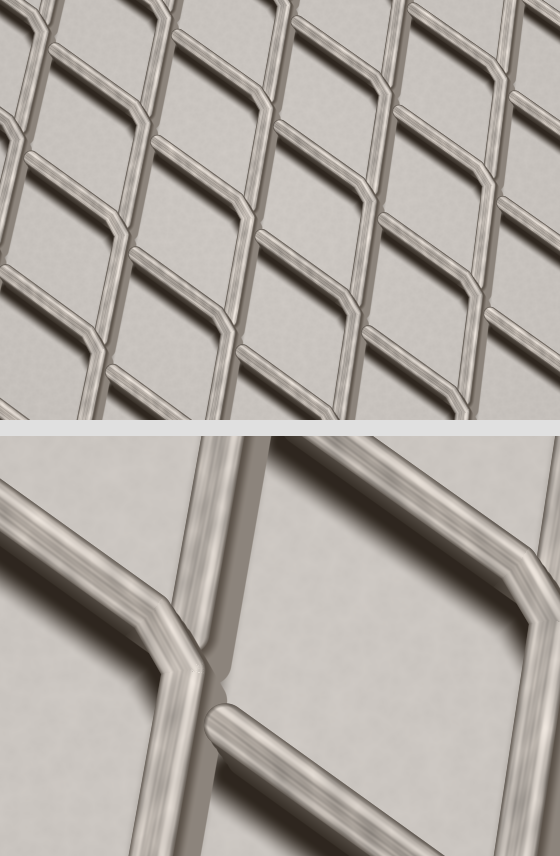
Top, the full canvas; bottom, a detail of the centre.
This pattern is drawn by a WebGL 2 fragment shader. Its source:

```glsl
#version 300 es
precision highp float;
// Expanded metal mesh over a pale sheet, seen in slight perspective.
// Each lattice cell paints one bent strand: a shallow arm, a knuckle and a steep arm,
// extruded for its side walls, with a soft shadow and brushed wear on top.
uniform vec2 u_resolution;
out vec4 fragColor;

const float CANVAS_HEIGHT = 5.76;            // working units per canvas height
const vec2 ORIGIN = vec2(3.45, 2.85);        // a knuckle near the centre
const vec2 STEP_ACROSS = vec2(1.44, -1.30);
const vec2 STEP_UP = vec2(0.26, 1.53);
const vec2 PERSPECTIVE = vec2(0.0104, -0.0255);
const vec2 WALL_OFFSET = vec2(0.10, -0.14);
const vec2 SHADOW_OFFSET = vec2(0.02, -0.22);
const float HALF_WIDTH = 0.098;

const vec3 SHEET = vec3(0.80, 0.78, 0.76);
const vec3 STEEL = vec3(0.67, 0.64, 0.61);
const vec3 WALL = vec3(0.51, 0.48, 0.45);
const vec3 WALL_DARK = vec3(0.31, 0.28, 0.25);
const vec3 SHADOW = vec3(0.18, 0.15, 0.12);
const vec3 GLINT = vec3(0.93, 0.90, 0.87);

vec2 hash2(vec2 p) {
  vec3 h = fract(vec3(p.xyx) * vec3(0.1031, 0.1030, 0.0973));
  h += dot(h, h.yzx + 33.33);
  return fract((h.xx + h.yz) * h.zy);
}

// Distance to the nearest scattered feature point
float cellular(vec2 p) {
  vec2 cell = floor(p);
  float nearest = 2.0;
  for (int y = -1; y <= 1; y++)
    for (int x = -1; x <= 1; x++) {
      vec2 c = cell + vec2(x, y);
      nearest = min(nearest, distance(p, c + hash2(c)));
    }
  return nearest;
}

// x: distance to the segment, y: length along the path, z: signed offset across
vec3 segment(vec2 p, vec2 a, vec2 b, float start) {
  float len = distance(a, b);
  vec2 dir = (b - a) / len;
  vec2 rel = p - a;
  float along = clamp(dot(rel, dir), 0.0, len);
  return vec3(length(rel - dir * along), start + along, dot(rel, vec2(-dir.y, dir.x)));
}

vec3 nearer(vec3 a, vec3 b) { return a.x < b.x ? a : b; }

// Strand centreline around a knuckle at the origin
vec3 strand(vec2 p) {
  vec2 bendIn = vec2(-0.20, 0.18), bendOut = vec2(-0.05, -0.08);
  vec3 shallow = segment(p, vec2(-1.30, 0.97), bendIn, 0.0);
  vec3 knuckle = segment(p, bendIn, bendOut, 1.354);
  vec3 steep = segment(p, bendOut, vec2(-0.29, -1.44), 1.654);
  return nearer(shallow, nearer(knuckle, steep));
}

float band(float x, float centre, float width) {
  return 1.0 - smoothstep(0.0, width, abs(x - centre));
}

// Brushed upper face with bright rims and a dark cut edge
vec3 faceColor(vec3 s, float steepness, vec2 seed, float wear) {
  float streak = sin(s.z * 190.0 + seed.x * 6.3 + sin(s.y * 5.0 + seed.y * 6.3))
               + 0.6 * sin(s.z * 330.0 + s.y * 9.0 + seed.y * 9.0)
               + 0.5 * sin(s.y * 37.0 + s.z * 45.0 + seed.x * 5.0);
  vec3 c = STEEL * (0.98 + 0.045 * streak + 0.08 * (seed.x - 0.5));
  c = mix(c, SHEET, 0.25 * steepness);
  c = mix(c, GLINT, 0.75 * band(s.z, 0.050, 0.035));
  c = mix(c, GLINT, 0.40 * band(s.z, -0.060, 0.025));
  c *= 0.91 + 0.18 * wear;
  return mix(c, WALL_DARK, 0.65 * smoothstep(0.078, HALF_WIDTH, s.x));
}

vec3 wallColor(float topDistance, float steepness) {
  float depth = clamp((topDistance - HALF_WIDTH) / 0.11, 0.0, 1.0);
  vec3 steepWall = mix(WALL_DARK * 1.15, WALL * 1.08, smoothstep(0.0, 0.55, depth));
  return mix(mix(WALL_DARK, SHADOW, depth * 1.4), steepWall, steepness);
}

void main() {
  vec2 canvas = gl_FragCoord.xy / u_resolution.y * CANVAS_HEIGHT;
  float soft = 0.8 * CANVAS_HEIGHT / u_resolution.y;

  // Undo the perspective to get lattice coordinates
  vec2 lattice = inverse(mat2(STEP_ACROSS, STEP_UP)) * (canvas - ORIGIN);
  lattice /= 1.0 + dot(PERSPECTIVE, lattice);
  vec2 flatPos = mat2(STEP_ACROSS, STEP_UP) * lattice;
  vec2 home = round(lattice);

  // Sheet with faint mottling and the mesh shadow
  float shade = 1.0;
  for (int i = -1; i <= 1; i++)
    for (int j = -1; j <= 1; j++) {
      vec2 knot = mat2(STEP_ACROSS, STEP_UP) * (home + vec2(i, j));
      shade = min(shade, strand(flatPos - knot - SHADOW_OFFSET).x);
    }
  float mottle = cellular(canvas * 9.0) + 0.5 * cellular(canvas * 23.0);
  vec3 color = SHEET * (0.985 + 0.025 * mottle - 0.008 * distance(canvas, vec2(3.8, 2.9)));
  color = mix(SHADOW, color, smoothstep(0.03, 0.19, shade));

  // Strands, painted so that each knuckle covers the arm above it
  float wear = cellular(canvas * vec2(6.0, 4.0));
  for (int i = -1; i <= 1; i++)
    for (int j = 1; j >= -1; j--) {
      vec2 id = home + vec2(i, j);
      vec2 p = flatPos - mat2(STEP_ACROSS, STEP_UP) * id;
      vec3 top = strand(p);
      float steepness = smoothstep(1.35, 1.65, top.y);
      float wall = top.x;
      for (int k = 1; k <= 4; k++) wall = min(wall, strand(p - WALL_OFFSET * float(k) / 4.0).x);
      color = mix(wallColor(top.x, steepness), color, smoothstep(-soft, soft, wall - HALF_WIDTH));
      vec3 face = faceColor(top, steepness, hash2(id + 40.0), wear);
      color = mix(face, color, smoothstep(-soft, soft, top.x - HALF_WIDTH));
    }
  fragColor = vec4(color, 1.0);
}
```
